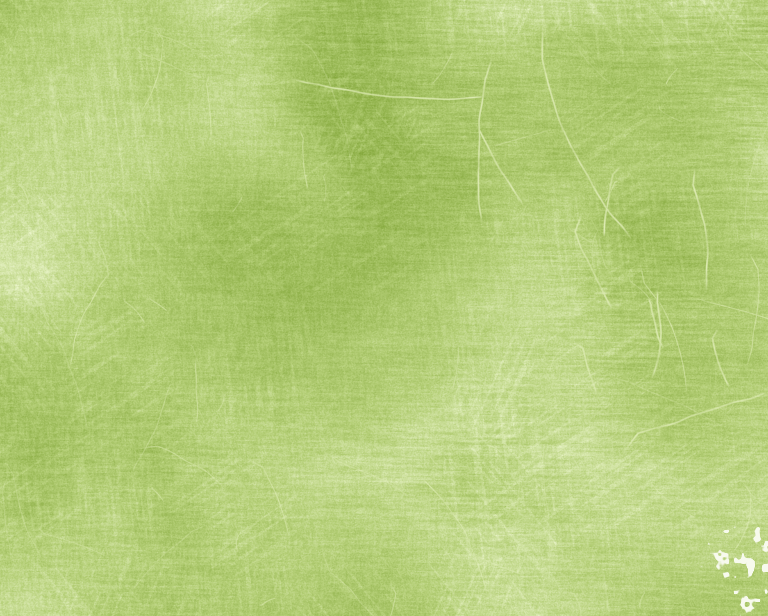
Write a Shadertoy shader that draws this texture.

```glsl
const vec3 DARK_GREEN = vec3(0.62, 0.74, 0.36);
const vec3 MID_GREEN = vec3(0.71, 0.812, 0.47);
const vec3 LIGHT_GREEN = vec3(0.82, 0.89, 0.64);
const vec3 SCRATCH_COLOR = vec3(0.88, 0.93, 0.72);
const vec3 FLAKE_COLOR = vec3(0.97, 0.98, 0.93);

const float CLOUD_SCALE = 3.5;
const float CLOUD_CONTRAST = 7.6;
const float SMEAR_CONTRAST = 0.9;
const float BRUSH_CONTRAST = 1.0;
const float WEFT_CONTRAST = 1.3;
const float WARP_CONTRAST = 0.8;
const float GRAIN_CONTRAST = 1.75;
const vec2 BRUSH_SCALE = vec2(9.0, 235.0);
const vec2 WEFT_SCALE = vec2(48.0, 465.0);
const vec2 WARP_SCALE = vec2(345.0, 60.0);
const float GRAIN_SCALE = 530.0;

const int BOLD_COUNT = 12;
const int SCRATCH_COUNT = 84;
const float BOLD_WIDTH = 0.0011;
const float HAIR_WIDTH = 0.0003;

float hash(vec2 p) {
    vec3 q = fract(vec3(p.xyx) * 0.1031);
    q += dot(q, q.yzx + 33.33);
    return fract((q.x + q.y) * q.z);
}

vec4 hash4(float n) {
    return vec4(hash(vec2(n, 3.0)), hash(vec2(n, 17.0)),
                hash(vec2(n, 41.0)), hash(vec2(n, 73.0)));
}

float noise(vec2 p) {
    vec2 i = floor(p), f = fract(p);
    f = f * f * (3.0 - 2.0 * f);
    return mix(mix(hash(i), hash(i + vec2(1, 0)), f.x),
               mix(hash(i + vec2(0, 1)), hash(i + vec2(1, 1)), f.x), f.y);
}

float fbm(vec2 p) {
    float sum = 0.0, amp = 0.6;
    for (int i = 0; i < 5; i++) {
        sum += amp * noise(p);
        p = mat2(1.6, 1.2, -1.2, 1.6) * p + 19.7;
        amp *= 0.4;
    }
    return sum;
}

vec2 rotate(vec2 p, float a) {
    return vec2(cos(a) * p.x + sin(a) * p.y, cos(a) * p.y - sin(a) * p.x);
}

// Soft blotches: paler on the left, deeper in the centre
float clouds(vec2 p, float aspect) {
    vec2 bend = vec2(noise(p * 3.0 + 7.0), noise(p * 3.0 + 31.0)) - 0.5;
    float tone = (fbm(p * CLOUD_SCALE + bend * 0.6 + 52.0) - 0.5) * CLOUD_CONTRAST;
    vec2 centre = p - vec2(0.46 * aspect, 0.5);
    tone -= 0.4 * exp(-dot(centre, centre) * 14.0);
    return tone + 0.2 * (1.0 - smoothstep(0.0, 0.4, p.x)) + 0.02;
}

// Woven cloth with uneven threads and brushed streaks
float cloth(vec2 p, float aspect) {
    vec2 q = p + vec2(0.0, 0.006 * noise(p * 5.0) + 0.012 * p.x);
    float wear = mix(0.6, 1.3, noise(p * 4.0 + 11.0));
    float weft = (noise(q * WEFT_SCALE) - 0.5) * WEFT_CONTRAST;
    float warp = (noise(p * WARP_SCALE + 90.0) - 0.5) * WARP_CONTRAST;
    float brush = (noise(q * BRUSH_SCALE + 23.0) - 0.5) * BRUSH_CONTRAST;
    float grain = (noise(rotate(p, 0.5) * GRAIN_SCALE + 740.0) - 0.5) * GRAIN_CONTRAST;
    float side = mix(0.7, 1.3, p.x / aspect);
    return wear * (weft + brush) * side + warp / side + grain;
}

// Bunches of fine pale rubbing, each patch with its own direction
float smears(vec2 p) {
    float sum = 0.0;
    for (int i = 0; i < 4; i++) {
        float id = float(i);
        float patches = smoothstep(0.5, 0.8, noise(p * 5.0 + 64.0 + id * 23.0));
        vec2 q = rotate(p, 0.6 + id * 0.55) * vec2(13.0, 210.0) + id * 31.0;
        sum += patches * smoothstep(0.55, 0.95, noise(q));
    }
    return sum * SMEAR_CONTRAST;
}

// One bent, slightly shaky line with faded ends
float scratch(vec2 p, float id, float aspect, float px) {
    vec4 a = hash4(id + 5.0), b = hash4(id + 205.0);
    bool bold = id < float(BOLD_COUNT);
    vec2 centre = bold ? vec2(mix(0.48, 0.96, a.x) * aspect, mix(0.2, 0.85, a.y))
                       : vec2(a.x * aspect, a.y);
    float angle = bold ? 1.65 + (a.z - 0.5) * 0.9 : 0.7 + a.z * 2.1;
    if (b.w > 0.88) angle += 1.4;
    float size = bold ? mix(0.04, 0.21, a.w * a.w) : mix(0.015, 0.13, a.w * a.w);
    float width = bold ? BOLD_WIDTH : HAIR_WIDTH;

    vec2 q = rotate(p - centre, angle);
    float t = q.x / size;
    if (abs(t) > 1.0) return 0.0;
    float bow = (b.x - 0.5) * 0.4, kink = (b.y - 0.5) * 2.0;
    float path = size * (bow * t * t + kink * max(t - 0.7, 0.0));
    path += 0.004 * (noise(vec2(q.x * 30.0, id * 7.0)) - 0.5);
    float slope = 2.0 * bow * t + kink * step(0.7, t);
    float d = abs(q.y - path) / sqrt(1.0 + slope * slope);

    float line = 1.0 - smoothstep(0.0, width + px, d);
    float ends = 1.0 - smoothstep(0.8, 1.0, abs(t));
    float pressure = mix(0.4, 1.0, noise(vec2(q.x * 50.0, id * 3.0 + 0.5)));
    return line * ends * pressure * (bold ? 1.0 : mix(0.25, 0.75, b.z));
}

// Chipped spots near the lower right corner
float flakes(vec2 p, float aspect) {
    float d = length((p - vec2(aspect - 0.025, 0.085)) / vec2(0.05, 0.05));
    float chips = 0.65 * noise(p * 78.0) + 0.35 * noise(p * 160.0 + 9.0);
    float limit = 0.58 + 0.11 * d * d;
    return smoothstep(limit - 0.04, limit + 0.04, chips);
}

void mainImage(out vec4 fragColor, in vec2 fragCoord) {
    vec2 p = fragCoord / iResolution.y;
    float aspect = iResolution.x / iResolution.y;
    float px = 1.0 / iResolution.y;

    float tone = clouds(p, aspect) + cloth(p, aspect) + smears(p);
    vec3 color = tone < 0.0 ? mix(MID_GREEN, DARK_GREEN, -tone / 2.0)
                            : mix(MID_GREEN, LIGHT_GREEN, tone / 2.4);

    float marks = 0.0;
    for (int i = 0; i < SCRATCH_COUNT; i++)
        marks = max(marks, scratch(p, float(i), aspect, px));
    color = mix(color, SCRATCH_COLOR, marks);
    color = mix(color, FLAKE_COLOR, flakes(p, aspect));

    fragColor = vec4(clamp(color, 0.0, 1.0), 1.0);
}
```
